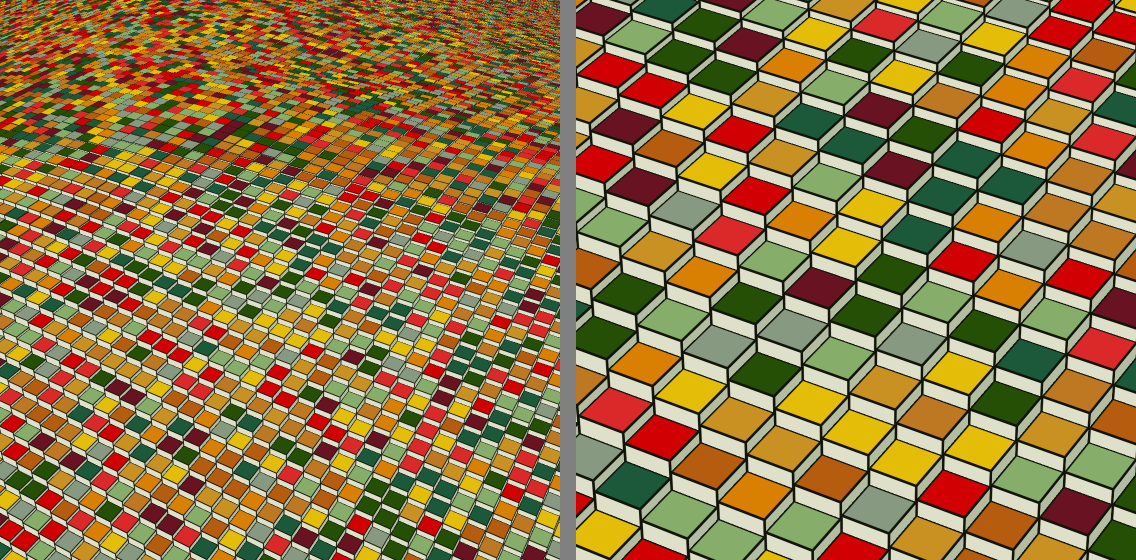
Left, the full canvas; right, a detail of the centre.
Write a WebGL 2 fragment shader that draws this pattern.

```glsl
#version 300 es
precision highp float;
// Hill of square columns with coloured caps and cream sides, seen in perspective.

uniform vec2 u_resolution;
out vec4 fragColor;

// Camera, in units of one column width
const float PITCH = 0.628;
const float FOCAL = 1.6;
const float DISTANCE = 51.0;

// Column grid directions on the ground
const vec2 GRID_X = vec2(0.866, -0.5);
const vec2 GRID_Y = vec2(0.5, 0.866);

// Hill shape
const float HILL_TOP = 3.6;
const float BASE_HEIGHT = 9.9;
const vec2 HILL_CENTER = vec2(-5.0, 7.0);
const vec2 HILL_ROUNDING = vec2(20.0, 8.0);
const vec2 HILL_SLOPE = vec2(0.30, 0.35);
const float FORWARD_TILT = 0.2;
const vec2 DIP_CENTER = vec2(4.0, 32.0);
const float DIP_DEPTH = 1.2;

const float LINE_HALF_WIDTH = 0.034;
const int MAX_STEPS = 140;
const int SAMPLES = 2;

const vec3 INK = vec3(0.07, 0.08, 0.04);
const vec3 SIDE_LIT = vec3(0.87, 0.88, 0.79);
const vec3 SIDE_SHADE = vec3(0.70, 0.74, 0.63);
const int CAP_COUNT = 12;
const vec3 CAPS[CAP_COUNT] = vec3[CAP_COUNT](
    vec3(0.41, 0.07, 0.13), vec3(0.86, 0.16, 0.16), vec3(0.82, 0.00, 0.01),
    vec3(0.85, 0.50, 0.01), vec3(0.71, 0.36, 0.06), vec3(0.79, 0.57, 0.13),
    vec3(0.74, 0.47, 0.13), vec3(0.89, 0.74, 0.03), vec3(0.53, 0.68, 0.42),
    vec3(0.53, 0.60, 0.50), vec3(0.14, 0.31, 0.02), vec3(0.11, 0.35, 0.23));

float hash(vec2 cell) {
    vec3 p = fract(vec3(cell.xyx) * vec3(0.1031, 0.1030, 0.0973));
    p += dot(p, p.yzx + 33.33);
    return fract((p.x + p.y) * p.z);
}

vec2 toGrid(vec2 ground) {
    return vec2(dot(ground, GRID_X), dot(ground, GRID_Y));
}

// Rounded ridge with a shallow dip behind it, sampled at the column centre
float columnHeight(vec2 cell) {
    vec2 center = cell + 0.5;
    vec2 ground = center.x * GRID_X + center.y * GRID_Y;
    vec2 u = ground - HILL_CENTER;
    vec2 fall = HILL_SLOPE * sqrt(u * u + HILL_ROUNDING * HILL_ROUNDING);
    vec2 d = ground - DIP_CENTER;
    float dip = DIP_DEPTH * exp(-d.x * d.x / 150.0 - d.y * d.y / 80.0);
    return BASE_HEIGHT + FORWARD_TILT * ground.y - fall.x - fall.y - dip;
}

vec3 inkEdge(vec3 color, float edge, float pixel) {
    float ink = 1.0 - smoothstep(LINE_HALF_WIDTH - 0.5 * pixel,
                                 LINE_HALF_WIDTH + 0.5 * pixel, edge);
    return mix(color, INK, ink);
}

float borderDistance(float x) {
    return min(x, 1.0 - x);
}

// Walk the ray from column to column until it meets a cap or a side
vec3 trace(vec2 screen, float pixelSize) {
    float s = sin(PITCH), c = cos(PITCH);
    vec3 forward = vec3(0.0, -s, c);
    vec3 ray = normalize(forward * FOCAL + vec3(screen.x, screen.y * vec2(c, s)));
    vec3 eye = -DISTANCE * forward;
    float lead = (HILL_TOP - eye.y) / ray.y;
    vec3 start = eye + ray * lead;

    vec2 origin = toGrid(start.xz);
    vec2 dir = toGrid(ray.xz);
    dir += vec2(lessThan(abs(dir), vec2(1e-5))) * 1e-4;
    vec2 cell = floor(origin);
    vec2 advance = sign(dir);
    vec2 crossing = (cell + max(advance, 0.0) - origin) / dir;
    float t = 0.0;
    bool crossedX = false;

    for (int i = 0; i < MAX_STEPS; i++) {
        float top = columnHeight(cell);
        float drop = top - (start.y + ray.y * t);
        float pixel = (lead + t) * pixelSize / FOCAL;
        if (drop > 0.0) {
            vec2 local = origin + dir * t - cell;
            float along = borderDistance(crossedX ? local.y : local.x);
            vec3 side = crossedX ? SIDE_SHADE : SIDE_LIT;
            return inkEdge(side, min(along, drop), pixel);
        }
        float capT = (top - start.y) / ray.y;
        if (capT <= min(crossing.x, crossing.y)) {
            vec2 local = origin + dir * capT - cell;
            float edge = min(borderDistance(local.x), borderDistance(local.y));
            int index = min(int(hash(cell + 200.0) * float(CAP_COUNT)), CAP_COUNT - 1);
            return inkEdge(CAPS[index], edge, pixel);
        }
        crossedX = crossing.x < crossing.y;
        vec2 move = crossedX ? vec2(1.0, 0.0) : vec2(0.0, 1.0);
        t = min(crossing.x, crossing.y);
        cell += move * advance;
        crossing += move / abs(dir);
    }
    return INK;
}

void main() {
    float size = min(u_resolution.x, u_resolution.y);
    vec3 color = vec3(0.0);
    for (int i = 0; i < SAMPLES * SAMPLES; i++) {
        vec2 offset = (vec2(i % SAMPLES, i / SAMPLES) + 0.5) / float(SAMPLES) - 0.5;
        vec2 screen = (gl_FragCoord.xy + offset - 0.5 * u_resolution) / size;
        color += trace(screen, 1.0 / size);
    }
    fragColor = vec4(color / float(SAMPLES * SAMPLES), 1.0);
}
```
